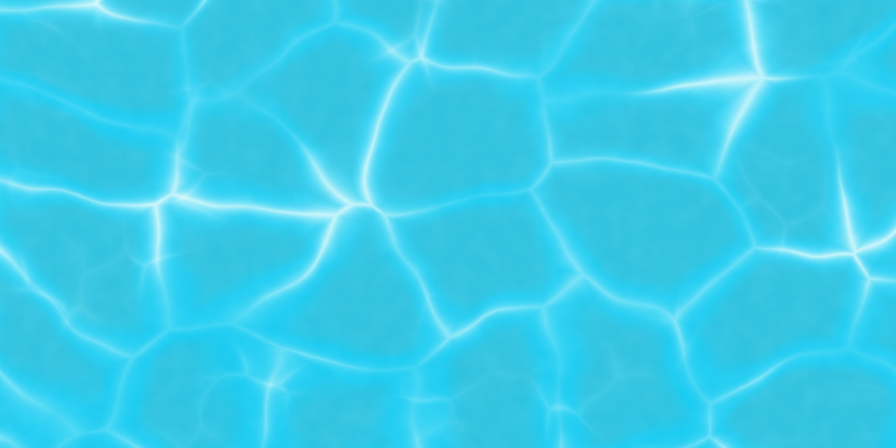
Reproduce this texture procedurally as a Shadertoy shader.

```glsl
// Sunlit pool water: a net of bright caustic lines over turquoise.
// Cell borders of a warped Voronoi pattern form the lines; gradient noise
// bends them, fades them in and out, and tints the water between them.

const vec3 WATER = vec3(0.205, 0.768, 0.878);  // calm cell interiors
const vec3 AZURE = vec3(0.110, 0.800, 0.945);  // haze around the lines
const vec3 GLOW  = vec3(0.310, 0.855, 0.975);  // soft light beside a line
const vec3 FOAM  = vec3(0.840, 0.970, 0.980);  // brightest light

const vec2 CELLS = vec2(3.1, 3.8);       // cells per canvas height
const float THREAD_SCALE = 1.9;          // fine net relative to main net
const float BEND = 0.13;                 // broad warp, in canvas heights
const float RIPPLE = 0.028;              // small warp, in canvas heights
const float CORE_WIDTH = 0.030;          // widths in cell units
const float GLOW_WIDTH = 0.070;
const float HALO_WIDTH = 0.150;
const float THREAD_WIDTH = 0.060;
const float THREAD_LIGHT = 0.45;
const float MOTTLE = 0.035;

vec2 hash2(vec2 p) {
    vec3 q = fract(p.xyx * vec3(0.1031, 0.1030, 0.0973));
    q += dot(q, q.yzx + 33.33);
    return fract((q.xx + q.yz) * q.zy);
}

float cornerSlope(vec2 cell, vec2 corner, vec2 f) {
    return dot(hash2(cell + corner) * 2.0 - 1.0, f - corner);
}

// Gradient noise, roughly -0.5 to 0.5
float noise(vec2 p) {
    vec2 i = floor(p), f = p - i;
    vec2 u = f * f * f * (f * (f * 6.0 - 15.0) + 10.0);
    float low = mix(cornerSlope(i, vec2(0, 0), f), cornerSlope(i, vec2(1, 0), f), u.x);
    float high = mix(cornerSlope(i, vec2(0, 1), f), cornerSlope(i, vec2(1, 1), f), u.x);
    return mix(low, high, u.y);
}

float fbm(vec2 p) {
    float sum = 0.0, gain = 1.0;
    for (int i = 0; i < 4; i++) {
        sum += gain * noise(p);
        p = mat2(1.6, 1.2, -1.2, 1.6) * p + 7.3;
        gain *= 0.5;
    }
    return sum;
}

vec2 noise2(vec2 p) {
    return vec2(noise(p), noise(p + vec2(31.7, 17.3)));
}

// Half the gap between the two nearest cell points: zero on a border
float borderDistance(vec2 p) {
    vec2 home = floor(p);
    float nearest = 9.0, second = 9.0;
    for (int y = -2; y <= 2; y++)
    for (int x = -2; x <= 2; x++) {
        vec2 cell = home + vec2(x, y);
        float d = length(cell + 0.08 + 0.84 * hash2(cell + 5.0) - p);
        second = min(second, max(nearest, d));
        nearest = min(nearest, d);
    }
    return 0.5 * (second - nearest);
}

void mainImage(out vec4 fragColor, in vec2 fragCoord) {
    vec2 p = fragCoord / iResolution.y;
    float pixel = 0.5 * CELLS.y / iResolution.y;

    // Bent coordinates and the two nets
    vec2 q = p + BEND * noise2(p * 2.3 + 3.0) + RIPPLE * noise2(p * 8.0);
    float line = length(vec2(borderDistance(q * CELLS + 11.0), pixel));
    vec2 r = q + 2.0 * RIPPLE * noise2(p * 6.0 + 40.0);
    float thread = length(vec2(borderDistance(r * CELLS * THREAD_SCALE + 53.0), pixel));

    // Lines swell and fade along their length, with feathered sides
    float strength = 0.12 + 0.88 * smoothstep(-0.22, 0.36, noise(p * 3.2 + 19.0));
    float feather = 1.0 + 0.7 * fbm(q * vec2(11.0, 15.0));
    float core = strength * exp(-line / (CORE_WIDTH * (0.7 + 0.3 * feather)));
    float glow = (0.2 + 0.8 * strength) * feather * exp(-line / GLOW_WIDTH);
    float halo = exp(-line * line / (HALO_WIDTH * HALO_WIDTH));

    // Fine threads gather in patches close to the main lines
    float patches = smoothstep(0.0, 0.4, noise(p * 3.7 + 71.0));
    float wisps = THREAD_LIGHT * patches * (0.25 + 0.75 * halo) * exp(-thread / THREAD_WIDTH);

    // Haze follows the lines and deepens towards the bottom
    float bottom = pow(1.0 - p.y, 2.0);
    float haze = 0.75 * halo * (0.7 + 0.3 * feather) + 0.45 * fbm(p * 2.6 + 90.0) + 0.3 * bottom;

    vec3 color = mix(WATER, AZURE, smoothstep(0.25, 0.8, haze));
    color += MOTTLE * fbm(p * 22.0) * vec3(1.0, 0.4, 0.3);
    color = mix(color, GLOW, clamp(glow + wisps, 0.0, 1.0));
    color = mix(color, FOAM, clamp(core + 0.6 * wisps, 0.0, 1.0));
    fragColor = vec4(clamp(color, 0.0, 1.0), 1.0);
}
```
